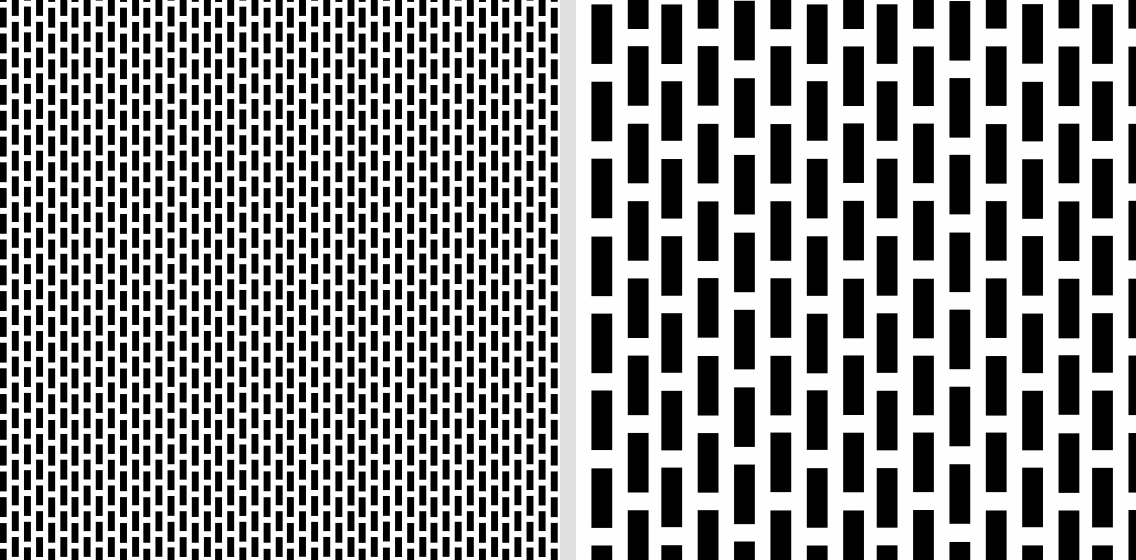
Left, the full canvas; right, a detail of the centre.
A WebGL 1 fragment shader for this pattern:

```glsl
precision highp float;
// Black upright bars in staggered columns on white, like bricks stood on end.

uniform vec2 u_resolution;

const float COLUMNS = 46.8;                       // columns across the canvas
const float ROWS = 21.74;                         // bars down the canvas
const vec2 BAR_SIZE = vec2(0.01237, 0.03545);     // width and height of a bar
const float FIRST_CENTRE = 0.0064;                // centre of the leftmost column
const float EVEN_PHASE = 0.688;                   // bar centre in rows, even columns
const float ODD_PHASE = 0.234;                    // bar centre in rows, odd columns
const float GROUP = 6.0;                          // columns per repeating group
const float GROUP_DRIFT = 0.00028;                // sideways drift per column in a group
const float RAISED_COLUMN = 2.0;                  // column of each group that sits higher
const float RAISE = 0.048;                        // its lift, in rows
const float WOBBLE = 0.0005;                      // small unevenness of bar heights
const vec3 PAPER = vec3(0.995);
const vec3 INK = vec3(0.005);

float hash(vec2 p) {
  return fract(sin(dot(p, vec2(127.1, 311.7))) * 43758.5453);
}

// Share of a pixel covered by a box, from the offset to the box centre.
float boxCoverage(vec2 offset, vec2 size, float pixel) {
  vec2 inside = clamp((0.5 * size - abs(offset)) / pixel + 0.5, 0.0, 1.0);
  return inside.x * inside.y;
}

void main() {
  float pixel = 1.0 / u_resolution.y;
  vec2 p = gl_FragCoord.xy * pixel;
  p.y = 1.0 - p.y; // measure rows downward from the top edge

  // Nearest column, with its place in the group.
  float column = floor((p.x - FIRST_CENTRE) * COLUMNS + 0.5);
  float member = mod(column, GROUP);
  float centreX = FIRST_CENTRE + column / COLUMNS
                + (member - 0.5 * (GROUP - 1.0)) * GROUP_DRIFT;

  // Stagger of the column, and the nearest bar in it.
  float phase = mix(EVEN_PHASE, ODD_PHASE, mod(column, 2.0));
  phase -= RAISE * (1.0 - step(0.5, abs(member - RAISED_COLUMN)));
  float row = floor(p.y * ROWS - phase + 0.5);
  float centreY = (row + phase) / ROWS;
  centreY += (hash(vec2(column, row)) - 0.5) * WOBBLE;

  float ink = boxCoverage(p - vec2(centreX, centreY), BAR_SIZE, pixel);
  gl_FragColor = vec4(mix(PAPER, INK, ink), 1.0);
}
```
